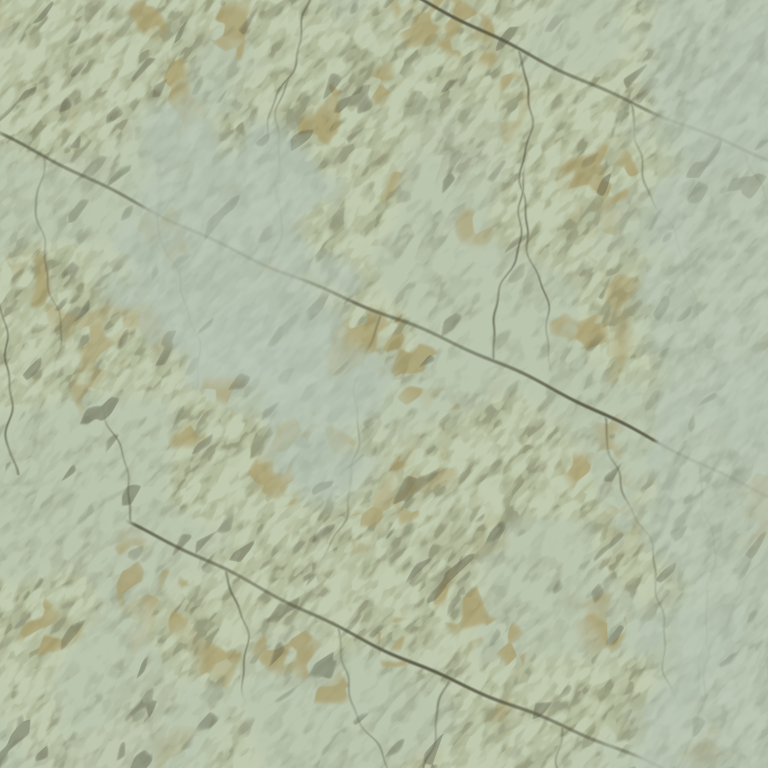
Reproduce this texture procedurally as a WebGL 2 fragment shader.

```glsl
#version 300 es
precision highp float;
// Weathered pale plaster: slanted soft cellular grain, smooth blue-grey worn
// patches, ochre stains, and long sloping cracks from which thin wobbling
// branches grow. Patches soften the grain and hide the cracks.

#define LIGHT vec3(0.755, 0.795, 0.685)
#define BUFF vec3(0.700, 0.732, 0.612)
#define SHADE vec3(0.590, 0.612, 0.500)
#define WORN vec3(0.703, 0.755, 0.690)
#define OCHRE vec3(0.650, 0.590, 0.390)
#define CRACK vec3(0.330, 0.335, 0.260)
#define GRAIN_SCALE vec2(42.0, 95.0)
#define GRAIN_ANGLE 0.87
#define MAIN_SLOPE 0.46
#define MAIN_SPACING 0.43
#define MAIN_WIDTH 0.0021
#define BRANCHES 21

uniform vec2 u_resolution;
out vec4 fragColor;

vec2 hash2(vec2 p) {
  vec3 q = fract(p.xyx * vec3(0.1031, 0.1030, 0.0973));
  q += dot(q, q.yzx + 33.33);
  return fract((q.xx + q.yz) * q.zy);
}

// Soft cellular noise: random cell values blended by distance.
float cells(vec2 p) {
  vec2 id = floor(p), f = p - id;
  float total = 0.0, weights = 0.0;
  for (int y = -1; y <= 1; y++)
    for (int x = -1; x <= 1; x++) {
      vec2 o = vec2(x, y);
      vec2 d = o + hash2(id + o) - f;
      float w = exp(-7.0 * dot(d, d));
      total += w * hash2(id + o + 57.0).x;
      weights += w;
    }
  return total / weights;
}

// Height of one of the long cracks at a given x.
float mainHeight(float x, float line) {
  return 0.39 + MAIN_SPACING * line - MAIN_SLOPE * x
       + 0.006 * sin(9.0 * x + 2.0 * line) + 0.0015 * sin(47.0 * x + line);
}

float stroke(float d, float halfWidth) {
  float soft = 0.0013 + 0.5 / u_resolution.y;
  return 1.0 - smoothstep(halfWidth - soft, halfWidth + soft, abs(d));
}

float mainCrack(vec2 p, float line) {
  float start = 0.17 * mod(line + 1.0, 2.0);
  float fade = smoothstep(start - 0.01, start + 0.01, p.x);
  fade *= 0.78 + 0.22 * sin(14.0 * p.x + 3.0 * line);
  return fade * stroke((p.y - mainHeight(p.x, line)) * 0.91, MAIN_WIDTH);
}

// A thin crack rooted on a long one, wandering up or down.
float branchCrack(vec2 p, float i) {
  vec2 r = hash2(vec2(i, 7.0)), s = hash2(vec2(i, 31.0));
  float x = fract(i * 0.618 + 0.17);
  vec2 root = vec2(x, mainHeight(x, mod(i, 3.0)));
  vec2 dir = normalize(vec2(mix(-0.4, 0.45, r.x), r.y < 0.5 ? -1.0 : 1.0));
  float len = mix(0.16, 0.46, s.x);
  float along = dot(p - root, dir);
  float wobble = 0.011 * sin(19.0 * along + 6.0 * s.y)
               + 0.004 * sin(57.0 * along + 9.0 * r.x)
               + 0.0015 * sin(131.0 * along + i);
  float across = dot(p - root, vec2(-dir.y, dir.x)) + wobble * smoothstep(0.0, 0.06, along);
  float fade = smoothstep(-0.002, 0.002, along) * (1.0 - smoothstep(0.75 * len, len, along));
  fade *= mix(0.40, 0.85, s.y) * (0.8 + 0.2 * sin(70.0 * along + i));
  return fade * stroke(across, MAIN_WIDTH * (0.72 - 0.25 * along / len));
}

// A slanting chain of worn blobs and a worn strip on the right.
float wornMask(vec2 p) {
  vec2 q = p + 0.018 * sin(p.yx * 21.0 + vec2(1.0, 4.0)) + 0.010 * sin(p.yx * 47.0);
  q += 0.06 * (cells(p * 22.0) - 0.5);
  float d = 0.85 - q.x;
  for (int i = 0; i < 4; i++) {
    float t = float(i) / 3.0;
    vec2 centre = mix(vec2(0.23, 0.82), vec2(0.42, 0.42), t);
    d = min(d, length(q - centre) - 0.055 - 0.085 * sin(3.1416 * t));
  }
  return 1.0 - smoothstep(-0.025, 0.03, d);
}

void main() {
  vec2 p = gl_FragCoord.xy / u_resolution.y;
  float c = cos(GRAIN_ANGLE), s = sin(GRAIN_ANGLE);
  vec2 g = mat2(c, -s, s, c) * p;

  // Plaster grain
  float coarse = cells(g * GRAIN_SCALE);
  float fine = cells(g * GRAIN_SCALE * 1.9 + 11.0);
  float broad = cells(p * 9.0 + 3.0);
  float n = 0.55 * coarse + 0.35 * fine + 0.10 * broad;
  vec3 col = mix(SHADE, BUFF, smoothstep(0.12, 0.42, n));
  col = mix(col, LIGHT, smoothstep(0.38, 0.68, n));
  col = mix(col, WORN, 0.45 * smoothstep(0.45, 0.75, broad));

  // Worn patches keep a trace of the grain
  float worn = wornMask(p);
  float strip = smoothstep(0.78, 0.88, p.x);
  col = mix(col, WORN + 0.07 * (n - 0.5), worn * mix(0.9, 0.72, strip));

  // Ochre stains and small dark flecks
  float spots = smoothstep(0.70, 0.90, cells(p * vec2(19.0, 15.0) + 5.0));
  float seam = exp(-pow((p.x - 0.80 - 0.008 * sin(p.y * 25.0)) / 0.014, 2.0));
  seam *= smoothstep(0.25, 0.35, p.y) * (1.0 - smoothstep(0.65, 0.78, p.y));
  float stain = max(spots, 0.7 * seam) * smoothstep(0.35, 0.70, cells(g * vec2(40.0, 60.0) + 23.0));
  col = mix(col, OCHRE, 0.65 * stain * (1.0 - 0.7 * worn));
  float fleck = smoothstep(0.86, 0.97, cells(g * vec2(30.0, 75.0) + 41.0));
  col = mix(col, CRACK, 0.40 * fleck * (1.0 - 0.5 * worn));

  // Cracks
  float crack = 0.0;
  for (int i = 0; i < 3; i++) crack = max(crack, mainCrack(p, float(i)));
  for (int i = 0; i < BRANCHES; i++) crack = max(crack, branchCrack(p, float(i)));
  col = mix(col, CRACK, 0.9 * crack * (1.0 - 0.85 * worn));

  fragColor = vec4(col, 1.0);
}
```
